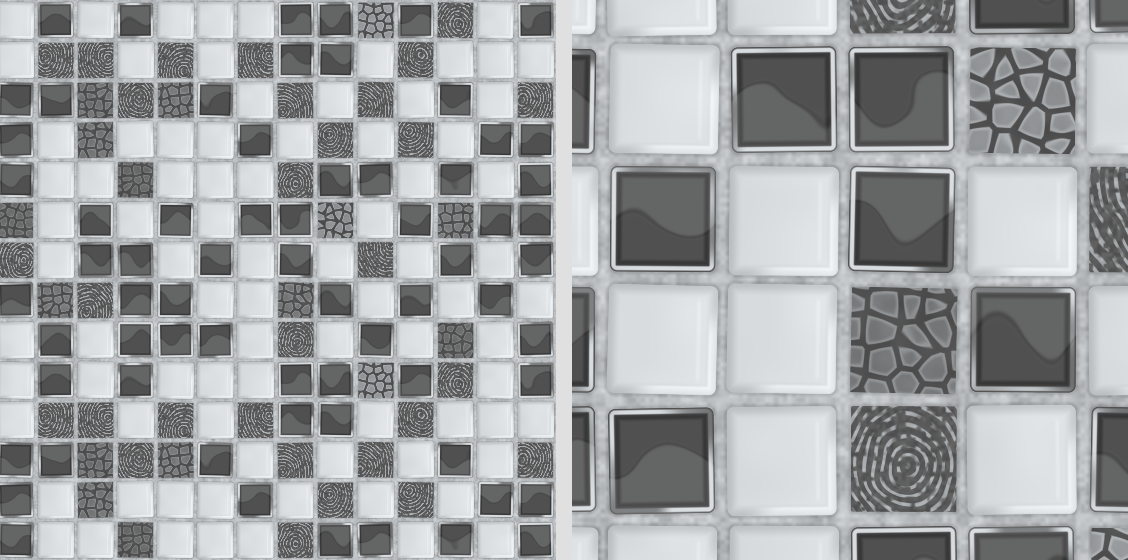
Left: the whole. Right: its middle third, enlarged.
A WebGL 1 fragment shader for this pattern:

```glsl
precision highp float;
// Mosaic of small glass, polished metal, ring-etched and pebbled tiles set in pale grout.
uniform vec2 u_resolution;

float hash(vec2 p) {
  return fract(sin(dot(p, vec2(127.1, 311.7))) * 43758.5453);
}

float noise(vec2 p) {
  vec2 i = floor(p), f = fract(p);
  f = f * f * (3.0 - 2.0 * f);
  return mix(mix(hash(i), hash(i + vec2(1.0, 0.0)), f.x),
             mix(hash(i + vec2(0.0, 1.0)), hash(i + 1.0), f.x), f.y);
}

float roundedBox(vec2 p, float halfSize, float radius) {
  vec2 d = abs(p) - halfSize + radius;
  return length(max(d, 0.0)) + min(max(d.x, d.y), 0.0) - radius;
}

// Gap between the nearest and second nearest scattered points: zero on cell borders.
float pebbleGap(vec2 p) {
  vec2 i = floor(p);
  float near = 9.0, second = 9.0;
  for (int y = -1; y <= 1; y++) {
    for (int x = -1; x <= 1; x++) {
      vec2 c = i + vec2(float(x), float(y));
      vec2 point = c + 0.15 + 0.7 * vec2(hash(c), hash(c + 41.3));
      float d = length(p - point);
      second = min(second, max(near, d));
      near = min(near, d);
    }
  }
  return second - near;
}

float glass(vec2 q, float d, float seed) {
  float face = mix(0.77, 0.875, smoothstep(0.0, 0.11, -d));
  face += 0.05 * q.x + 0.025 * (noise(q * 3.0 + seed) - 0.5);
  float glint = smoothstep(0.05, 0.02, abs(d + 0.035)) * smoothstep(0.1, 0.4, q.x - q.y);
  float innerStrip = smoothstep(0.03, 0.0, abs(q.x - 0.3)) * smoothstep(0.36, 0.3, abs(q.y));
  return face + 0.11 * glint + 0.03 * innerStrip;
}

float metal(vec2 q, float d, float seed, float px) {
  // Two-tone reflection with a wavy horizon
  float horizon = q.y + 0.12 * sin(q.x * 7.0 + seed) + 0.25 * (noise(q * 3.0 + seed) - 0.5);
  float side = hash(vec2(seed, 2.0)) < 0.6 ? 1.0 : -1.0;
  float face = mix(0.315, 0.395, smoothstep(-0.05, 0.05, horizon * side));
  face -= 0.06 * smoothstep(0.025 + px, 0.0, abs(horizon));
  // Chrome rim, brighter on some edges than others
  face -= 0.1 * smoothstep(0.04, 0.0, abs(d + 0.075));
  float shine = smoothstep(0.25, 0.7, noise(q * 2.5 + seed * 1.7) + 0.35 * max(-q.x, -q.y));
  float rim = smoothstep(0.018 + px, 0.01, abs(d + 0.03));
  return mix(face, 0.92, rim * (0.2 + 0.7 * shine));
}

float etchedRings(vec2 q, float seed) {
  vec2 center = 0.8 * (vec2(hash(vec2(seed, 3.0)), hash(vec2(seed, 4.0))) - 0.5);
  vec2 r = (q - center) * vec2(1.0, 0.85);
  float wobble = 5.0 * noise(q * 5.0 + seed);
  float line = smoothstep(-0.1, 0.8, sin(length(r) * 85.0 + wobble));
  float broken = smoothstep(0.2, 0.65, noise(q * 24.0 + seed));
  return 0.3 + 0.1 * noise(q * 30.0 - seed) + 0.33 * line * broken;
}

float pebbles(vec2 q, float seed, float px) {
  float gap = pebbleGap(q * 4.4 + seed);
  float stone = smoothstep(0.14, 0.22 + 4.0 * px, gap);
  float edge = stone * smoothstep(0.5, 0.25, gap);
  float contrast = 0.1 + 0.2 * pow(hash(vec2(seed, 5.0)), 3.0);
  return 0.31 + contrast * stone + 0.1 * edge + 0.05 * (noise(q * 9.0 + seed) - 0.5);
}

void main() {
  float px = 14.0 / u_resolution.y;
  vec2 p = gl_FragCoord.xy * px + vec2(0.11, 0.0);
  vec2 cell = floor(p);
  // The arrangement starts again every nine rows, counted from the top
  vec2 id = vec2(cell.x, mod(13.0 - cell.y, 9.0));
  float seed = 1.0 + 30.0 * hash(id + 7.0);

  // Loose checkerboard of glass against the darker kinds
  float evenCell = 1.0 - mod(id.x + id.y, 2.0);
  bool isGlass = hash(id + 19.0) < mix(0.13, 0.7, evenCell);
  float kind = hash(id + 53.0);
  bool isPolished = !isGlass && kind < 0.65;

  // Hand-laid shift and tilt
  vec2 q = p - cell - 0.5 + 0.025 * (vec2(hash(id + 3.0), hash(id + 5.0)) - 0.5);
  float tilt = 0.05 * (hash(id + 11.0) - 0.5);
  q += tilt * vec2(-q.y, q.x);
  float d = roundedBox(q, isGlass ? 0.455 : 0.44, isGlass || isPolished ? 0.06 : 0.015);

  // Mottled grout with a soft contact shadow
  float grout = 0.64 + 0.12 * noise(p * 9.0) + 0.1 * noise(p * 27.0);
  grout -= 0.1 * smoothstep(0.04, 0.0, d);

  float tile;
  if (isGlass) tile = glass(q, d, seed);
  else if (isPolished) tile = metal(q, d, seed, px);
  else if (kind < 0.85) tile = etchedRings(q, seed);
  else tile = pebbles(q, seed, px);

  float shade = mix(grout, tile, smoothstep(0.5 * px, -0.5 * px, d));
  vec3 coolTint = mix(vec3(1.0), vec3(0.985, 1.003, 1.016), smoothstep(0.3, 0.6, shade));
  gl_FragColor = vec4(shade * coolTint, 1.0);
}
```
